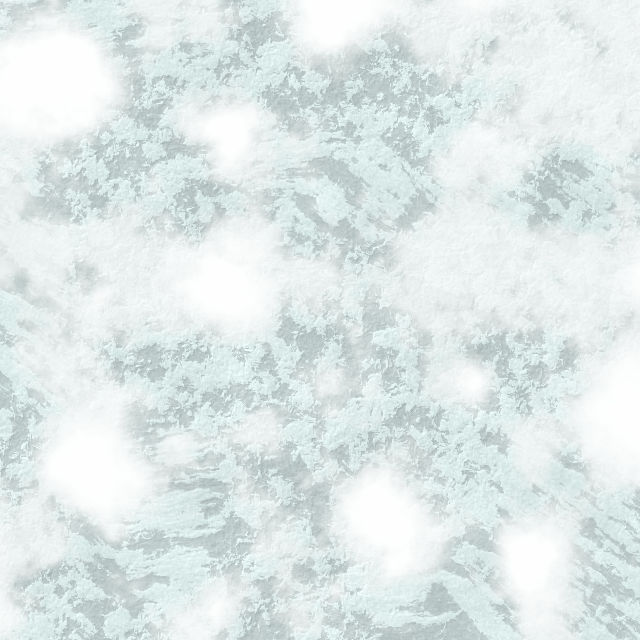
Write a WebGL 2 fragment shader that draws this texture.

```glsl
#version 300 es
precision highp float;

uniform vec2 u_resolution;
out vec4 fragColor;

const vec3 SNOW = vec3(0.995, 0.998, 0.998);
const vec3 FLAKE = vec3(0.852, 0.920, 0.912);
const vec3 GAP = vec3(0.735, 0.790, 0.785);
const vec3 RIM = vec3(0.890, 0.945, 0.940);
const vec3 HAZE = vec3(0.830, 0.868, 0.865);

const float HOLE_CELLS = 4.3;      // bare patches across the canvas
const float HOLE_FADE = 0.36;      // softness of their borders
const float VEIL_SCALE = 7.0;      // broad thin and thick zones
const float VEIL_MIN = 0.38;       // coverage in the thinnest zones
const float CRUST_SCALE = 38.0;    // flake size
const float CRUST_WARP = 0.018;    // raggedness of flakes
const float STREAK_MIX = 0.60;     // strength of brushed direction
const float VEIN_SCALE = 20.0;     // thin raised curls
const float VEIN_HEIGHT = 0.07;
const float EDGE = 0.045;          // softness of flake edges
const float RELIEF = 0.34;         // embossed shading
const float GRAIN_SCALE = 330.0;
const float GRAIN = 0.045;

float hash(vec2 p) {
  vec3 q = fract(vec3(p.xyx) * 0.1031);
  q += dot(q, q.yzx + 33.33);
  return fract((q.x + q.y) * q.z);
}

mat2 rotate(float a) {
  float c = cos(a), s = sin(a);
  return mat2(c, s, -s, c);
}

float valueNoise(vec2 p) {
  vec2 cell = floor(p), f = fract(p);
  f = f * f * (3.0 - 2.0 * f);
  float low = mix(hash(cell), hash(cell + vec2(1, 0)), f.x);
  float high = mix(hash(cell + vec2(0, 1)), hash(cell + vec2(1, 1)), f.x);
  return mix(low, high, f.y);
}

float fbm(vec2 p, float gain) {
  float sum = 0.0, weight = 1.0, total = 0.0;
  mat2 turn = 2.03 * rotate(0.65);
  for (int i = 0; i < 5; i++) {
    sum += weight * valueNoise(p);
    total += weight;
    weight *= gain;
    p = turn * p + 17.3;
  }
  return sum / total;
}

vec2 fbm2(vec2 p) {
  return vec2(fbm(p, 0.55), fbm(p + 41.7, 0.55)) - 0.5;
}

// Cellular distance to the nearest patch, each with its own radius
float holeDistance(vec2 p) {
  vec2 cell = floor(p);
  float nearest = 4.0;
  for (int y = -1; y <= 1; y++) {
    for (int x = -1; x <= 1; x++) {
      vec2 id = cell + vec2(x, y);
      vec2 center = id + 0.15 + 0.7 * vec2(hash(id + 3.1), hash(id + 61.9));
      float radius = mix(-0.42, 0.25, hash(id + 127.4));
      nearest = min(nearest, length(p - center) - radius);
    }
  }
  return nearest;
}

// Brushed strokes: nearly level in some zones, falling in others
float streaks(vec2 p) {
  float level = fbm(rotate(-0.12) * p * vec2(16.0, 80.0), 0.55);
  float falling = fbm(rotate(0.66) * p * vec2(16.0, 80.0) + 9.0, 0.55);
  float zone = smoothstep(0.44, 0.56, valueNoise(p * 3.1 + 5.0));
  return mix(level, falling, zone);
}

float crustHeight(vec2 p) {
  vec2 warp = CRUST_WARP * fbm2(p * 55.0 + 13.0);
  float flakes = fbm((p + warp) * CRUST_SCALE + 7.0, 0.72);
  float zone = smoothstep(0.42, 0.65, valueNoise(p * 4.3 + 23.0));
  float vein = smoothstep(0.03, 0.0, abs(fbm((p + warp) * VEIN_SCALE + 3.0, 0.5) - 0.5));
  return mix(flakes, streaks(p + 0.5 * warp), STREAK_MIX * zone) + VEIN_HEIGHT * vein;
}

void main() {
  vec2 p = gl_FragCoord.xy / min(u_resolution.x, u_resolution.y);

  // Coverage: soft bare patches and broad veils
  vec2 drift = 0.13 * fbm2(p * 7.0) + 0.04 * fbm2(p * 28.0);
  float open = smoothstep(0.0, HOLE_FADE, holeDistance((p + drift) * HOLE_CELLS + 2.0));
  float veil = smoothstep(0.36, 0.60, fbm(p * VEIL_SCALE + 31.0, 0.6));
  float density = open * mix(VEIL_MIN, 1.0, veil);

  // Crust: pale flakes over grey gaps, with thin bright rims
  float height = crustHeight(p);
  float slope = height - crustHeight(p + vec2(-0.0020, 0.0024));
  float clump = fbm(p * 15.0 + 71.0, 0.6) - 0.5;
  float above = height + 0.30 * clump - 0.485;
  float flake = smoothstep(-EDGE, EDGE, above);
  float rim = smoothstep(0.03, 0.0, abs(above - 0.04));
  vec3 crust = mix(GAP, FLAKE, flake);
  crust = mix(crust, RIM, 0.3 * rim);

  // Thin cover turns to an even haze
  crust = mix(HAZE, crust, mix(0.25, 0.95, smoothstep(0.25, 0.90, density)));

  // Surface shading and fine grain
  float grain = valueNoise(p * GRAIN_SCALE) - 0.5;
  float stain = fbm(p * 16.0 + 53.0, 0.6) - 0.5;
  crust += clamp(RELIEF * slope, -0.07, 0.05) + GRAIN * grain + 0.10 * stain;

  fragColor = vec4(clamp(mix(SNOW, crust, density), 0.0, 1.0), 1.0);
}
```
